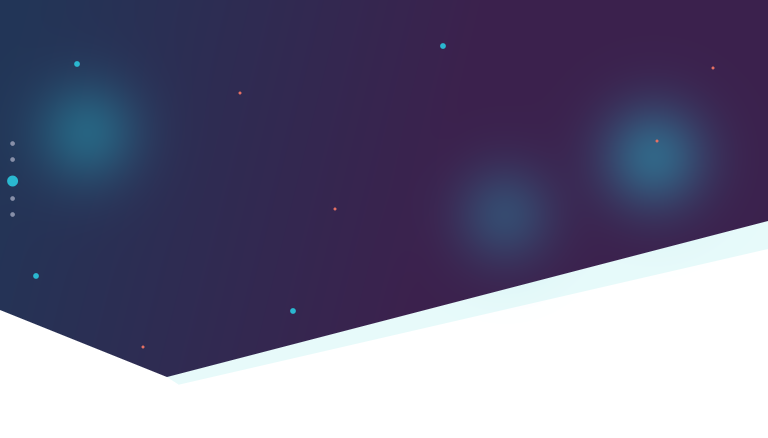
This background is drawn by a WebGL 2 fragment shader. Its source:

```glsl
#version 300 es
precision highp float;
// Indigo-to-plum backdrop with soft teal glows and small dots, cut off below by a slanted white corner.

uniform vec2 u_resolution;
out vec4 outColor;

// Lengths are fractions of the canvas width.
const vec3 NAVY = vec3(0.135, 0.208, 0.340);
const vec3 PLUM = vec3(0.233, 0.130, 0.302);
const vec3 MINT = vec3(0.905, 0.980, 0.980);
const vec3 TEAL = vec3(0.165, 0.720, 0.815);
const vec3 CORAL = vec3(0.900, 0.440, 0.390);
const vec3 GREY = vec3(0.530, 0.560, 0.660);
const vec3 GLOW = vec3(0.150, 0.720, 0.800);

const vec2 GRADIENT_DIR = vec2(0.97, -0.24);
const float GRADIENT_START = -0.10;
const float GRADIENT_END = 0.48;

const vec2 CORNER = vec2(0.2174, 0.0794);
const float LEFT_SLOPE = -0.4015;
const float RIGHT_SLOPE = 0.2596;
const vec2 BAND_CORNER = vec2(0.2318, 0.0692);
const float BAND_SLOPE = 0.2303;
const float BAND_END_SLOPE = -0.65;

const float TEAL_RADIUS = 0.0037;
const float CORAL_RADIUS = 0.0019;

const vec2 NAV_CENTER = vec2(0.0164, 0.3372);
const float NAV_GAP = 0.0254;
const float NAV_STEP = 0.0208;
const float NAV_RADIUS = 0.0030;
const float NAV_ACTIVE_RADIUS = 0.0071;
const float NAV_ACTIVE_SHIFT = -0.0026;

// Glows: centre, radius, strength
const vec4 GLOWS[3] = vec4[3](
  vec4(0.1146, 0.3970, 0.068, 0.37),
  vec4(0.6576, 0.2904, 0.065, 0.27),
  vec4(0.8516, 0.3659, 0.069, 0.45));

const vec2 TEAL_DOTS[4] = vec2[4](
  vec2(0.1003, 0.4870), vec2(0.5768, 0.5104),
  vec2(0.0469, 0.2110), vec2(0.3815, 0.1654));

const vec2 CORAL_DOTS[5] = vec2[5](
  vec2(0.3125, 0.4492), vec2(0.4362, 0.2982), vec2(0.9284, 0.4818),
  vec2(0.8555, 0.3867), vec2(0.1862, 0.1185));

float pixel;

// Antialiased coverage of the inside (negative side) of a distance
float coverage(float dist) {
  return clamp(0.5 - dist / pixel, 0.0, 1.0);
}

float disc(vec2 p, vec2 center, float radius) {
  return coverage(length(p - center) - radius);
}

// Signed distance to a sloped line through a point, positive below it
float below(vec2 p, vec2 origin, float slope) {
  vec2 d = p - origin;
  return (slope * d.x - d.y) / sqrt(1.0 + slope * slope);
}

void main() {
  vec2 p = gl_FragCoord.xy / u_resolution.x;
  pixel = 1.0 / u_resolution.x;

  // White floor, mint band, then the gradient panel above both
  float band = max(below(p, BAND_CORNER, BAND_SLOPE), below(p, CORNER, BAND_END_SLOPE));
  float panel = max(below(p, CORNER, LEFT_SLOPE), below(p, CORNER, RIGHT_SLOPE));
  float t = (dot(p, GRADIENT_DIR) - GRADIENT_START) / (GRADIENT_END - GRADIENT_START);
  vec3 color = mix(vec3(1.0), MINT, coverage(band));
  color = mix(color, mix(NAVY, PLUM, clamp(t, 0.0, 1.0)), coverage(panel));

  // Soft glows
  for (int i = 0; i < 3; i++) {
    vec2 d = (p - GLOWS[i].xy) / GLOWS[i].z;
    color = mix(color, GLOW, GLOWS[i].w * exp(-dot(d, d)));
  }

  // Scattered dots
  for (int i = 0; i < 4; i++) color = mix(color, TEAL, disc(p, TEAL_DOTS[i], TEAL_RADIUS));
  for (int i = 0; i < 5; i++) color = mix(color, CORAL, disc(p, CORAL_DOTS[i], CORAL_RADIUS));

  // Column of markers, mirrored around a larger one
  for (int i = 0; i < 2; i++) {
    vec2 q = vec2(p.x - NAV_CENTER.x, abs(p.y - NAV_CENTER.y));
    color = mix(color, GREY, disc(q, vec2(0.0, NAV_GAP + NAV_STEP * float(i)), NAV_RADIUS));
  }
  vec2 active_center = NAV_CENTER + vec2(0.0, NAV_ACTIVE_SHIFT);
  color = mix(color, TEAL, disc(p, active_center, NAV_ACTIVE_RADIUS));

  outColor = vec4(color, 1.0);
}
```
